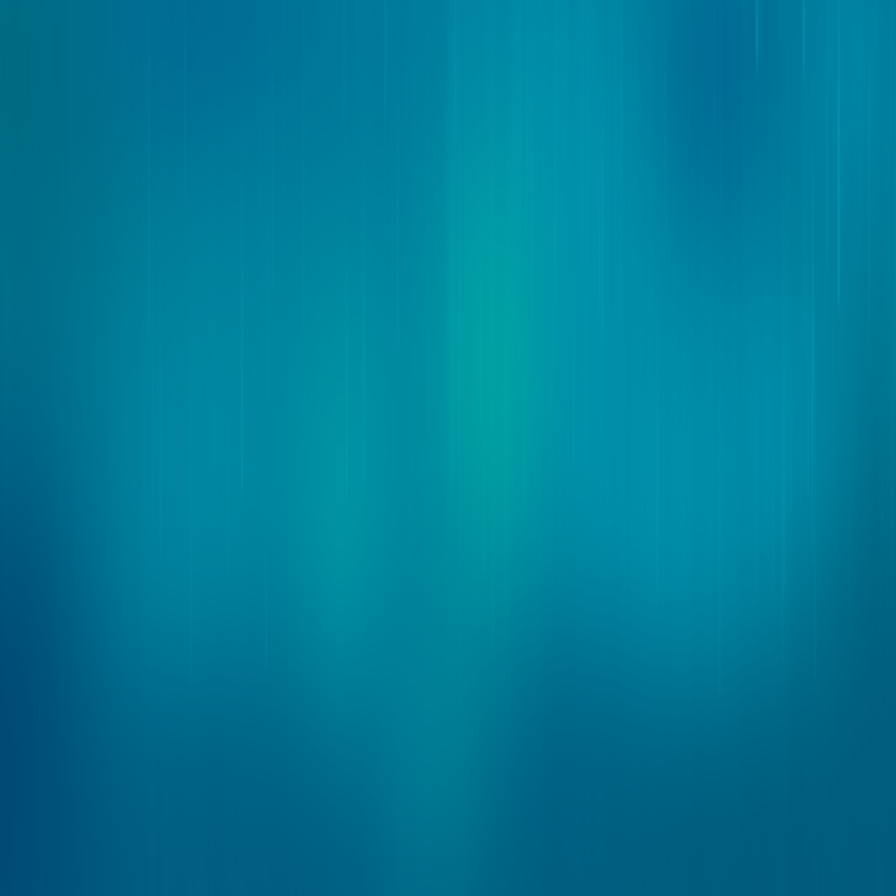
Give the GLSL for this background, as a Shadertoy shader.

```glsl
const vec3 BASE_LOW = vec3(0.0, 0.37, 0.51);
const vec3 BASE_MID = vec3(0.0, 0.52, 0.62);
const vec3 BASE_TOP = vec3(0.0, 0.47, 0.60);
const vec3 NAVY = vec3(0.0, 0.28, 0.45);
const vec3 DEEP_BLUE = vec3(0.0, 0.41, 0.58);
const vec3 DARK_TEAL = vec3(0.0, 0.36, 0.475);
const vec3 DUSK_TEAL = vec3(0.0, 0.41, 0.50);
const vec3 SOFT_TEAL = vec3(0.0, 0.53, 0.61);
const vec3 BRIGHT_TEAL = vec3(0.0, 0.59, 0.645);
const vec3 GREEN_TEAL = vec3(0.0, 0.635, 0.635);
const vec3 CYAN = vec3(0.0, 0.575, 0.68);
const vec3 SKY = vec3(0.0, 0.55, 0.67);
const vec3 STREAK_TINT = vec3(0.25, 1.0, 0.9);

const int STREAK_COUNT = 72;
const float STREAK_WIDTH = 0.0013;
const float STREAK_GAIN = 0.022;
const float FIBRE_GAIN = 0.022;
const float CURTAIN_EDGE = 0.498;
const float CURTAIN_GAIN = 0.022;

float hash(vec2 p) {
    vec3 q = fract(vec3(p.xyx) * 0.1031);
    q += dot(q, q.yzx + 33.33);
    return fract((q.x + q.y) * q.z);
}

float noise(vec2 p) {
    vec2 cell = floor(p);
    vec2 f = fract(p);
    f = f * f * (3.0 - 2.0 * f);
    float low = mix(hash(cell), hash(cell + vec2(1.0, 0.0)), f.x);
    float high = mix(hash(cell + vec2(0.0, 1.0)), hash(cell + 1.0), f.x);
    return mix(low, high, f.y);
}

// Blends an elliptical patch of light or shade into the colour
void glow(inout vec3 color, vec2 uv, vec2 center, vec2 radius, vec3 tint, float strength) {
    vec2 d = (uv - center) / radius;
    color = mix(color, tint, strength * exp(-dot(d, d)));
}

// Thin vertical line, brightest near its lower end and fading upward
float streak(vec2 uv, float x, float bottom, float span) {
    float d = (uv.x - x) / STREAK_WIDTH;
    float rise = smoothstep(bottom, bottom + 0.04, uv.y);
    float fade = 1.0 - smoothstep(bottom + 0.04, bottom + span, uv.y);
    return exp(-d * d) * rise * fade;
}

vec3 backdrop(vec2 uv) {
    vec3 color = mix(BASE_LOW, BASE_MID, smoothstep(0.0, 0.5, uv.y));
    color = mix(color, BASE_TOP, smoothstep(0.55, 1.0, uv.y));

    // Shaded sides and corners
    glow(color, uv, vec2(0.18, 0.50), vec2(0.10, 0.24), BASE_MID * 1.04, 0.7);
    glow(color, uv, vec2(0.00, 0.18), vec2(0.12, 0.48), NAVY, 0.9);
    glow(color, uv, vec2(0.00, 0.93), vec2(0.16, 0.32), DUSK_TEAL, 0.9);
    glow(color, uv, vec2(0.22, 1.00), vec2(0.12, 0.16), DEEP_BLUE, 0.7);
    glow(color, uv, vec2(0.22, 0.08), vec2(0.10, 0.16), BASE_LOW, 0.5);
    glow(color, uv, vec2(1.00, 0.25), vec2(0.13, 0.42), DARK_TEAL, 0.8);
    glow(color, uv, vec2(0.87, 0.00), vec2(0.30, 0.18), DARK_TEAL, 0.75);

    // Lit bands
    glow(color, uv, vec2(0.63, 0.78), vec2(0.13, 0.36), CYAN, 0.8);
    glow(color, uv, vec2(0.72, 0.45), vec2(0.13, 0.19), CYAN, 0.7);
    glow(color, uv, vec2(0.86, 0.54), vec2(0.09, 0.18), SKY, 0.7);
    glow(color, uv, vec2(0.95, 0.93), vec2(0.06, 0.20), SKY, 0.6);
    glow(color, uv, vec2(0.49, 0.20), vec2(0.08, 0.24), SOFT_TEAL, 0.65);
    glow(color, uv, vec2(0.38, 0.46), vec2(0.055, 0.22), BRIGHT_TEAL, 0.8);
    glow(color, uv, vec2(0.55, 0.58), vec2(0.065, 0.25), GREEN_TEAL, 0.9);

    // Cool gaps between the bands
    glow(color, uv, vec2(0.80, 0.93), vec2(0.065, 0.20), DEEP_BLUE, 0.8);
    glow(color, uv, vec2(0.64, 0.10), vec2(0.09, 0.24), BASE_LOW, 0.55);
    return color;
}

// Fine brushed texture stretched along the vertical
float fibres(vec2 uv) {
    float broad = noise(vec2(uv.x * 45.0, uv.y * 1.5)) - 0.5;
    float medium = noise(vec2(uv.x * 130.0 + 17.0, uv.y * 2.0)) - 0.5;
    float fine = noise(vec2(uv.x * 300.0 + 53.0, uv.y * 2.5)) - 0.5;
    return broad * 0.45 + medium * 0.55 + fine * 0.5;
}

void mainImage(out vec4 fragColor, in vec2 fragCoord) {
    vec2 uv = fragCoord / iResolution.xy;
    vec3 color = backdrop(uv);

    // Crisp left side of the central curtain
    float curtain = smoothstep(CURTAIN_EDGE - 0.005, CURTAIN_EDGE + 0.006, uv.x);
    curtain *= exp(-max(uv.x - CURTAIN_EDGE, 0.0) / 0.07) * smoothstep(0.4, 0.8, uv.y);
    color += CURTAIN_GAIN * curtain * STREAK_TINT;

    // Texture is stronger toward the upper right
    float texture_mask = mix(0.35, 1.0, smoothstep(0.4, 0.55, uv.x) * smoothstep(0.15, 0.6, uv.y));
    color += FIBRE_GAIN * texture_mask * fibres(uv) * STREAK_TINT;

    // Scattered streaks, denser in the right half
    float light = 0.0;
    for (int i = 0; i < STREAK_COUNT; i++) {
        float id = float(i);
        float x = 1.0 - 0.85 * pow(hash(vec2(id, 3.0)), 1.4);
        float bottom = mix(0.2, 0.9, hash(vec2(id, 11.0)));
        float span = mix(0.25, 0.7, hash(vec2(id, 23.0)));
        light += streak(uv, x, bottom, span) * mix(0.3, 1.0, hash(vec2(id, 37.0)));
    }

    // Prominent streaks
    light += 3.5 * streak(uv, 0.845, 0.91, 0.25);
    light += 2.5 * streak(uv, 0.897, 0.90, 0.30);
    light += 3.0 * streak(uv, 0.936, 0.64, 0.60);
    light += 1.2 * streak(uv, 0.270, 0.43, 0.60);
    color += STREAK_GAIN * light * STREAK_TINT;

    fragColor = vec4(clamp(color, 0.0, 1.0), 1.0);
}
```
